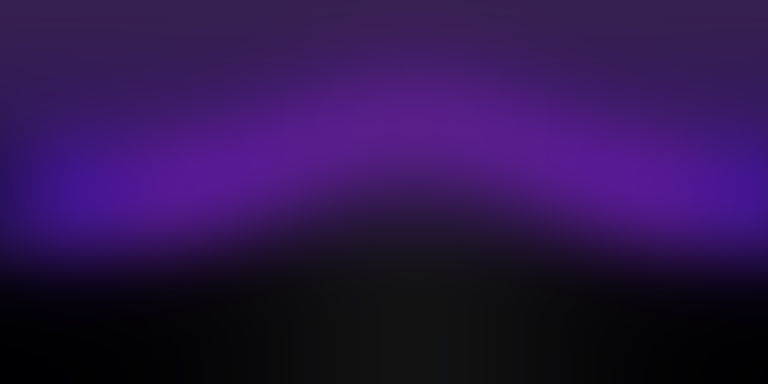
Write a WebGL 2 fragment shader that draws this background.

```glsl
#version 300 es
precision highp float;

uniform vec2 u_resolution;
out vec4 fragColor;

// Colours
const vec3 SKY_LOW = vec3(0.200, 0.108, 0.335);
const vec3 SKY_HIGH = vec3(0.212, 0.125, 0.312);
const vec3 FLOOR_GREY = vec3(0.070, 0.071, 0.075);
const vec3 FLOOR_BLACK = vec3(0.0, 0.0, 0.006);
const vec3 BAND_PLUM = vec3(0.345, 0.120, 0.535);
const vec3 BAND_VIOLET = vec3(0.345, 0.100, 0.580);
const vec3 BAND_INDIGO = vec3(0.260, 0.080, 0.570);
const vec3 BAND_DUSK = vec3(0.100, 0.050, 0.250);

// Layout, as fractions of the canvas
const float ARCH_X = 0.54;         // centre of the arch
const float ARCH_SPREAD = 0.055;   // squared width of its bell curve
const float RIDGE_BASE = 0.495;    // band height far from the centre
const float RIDGE_RISE = 0.175;    // extra height at the centre
const float GLOW_WIDTH = 0.13;     // softness of the band
const float FADE_TOP = 0.05;       // sky begins this far above the ridge
const float FADE_SIDE = 0.28;      // depth of the fade at the sides
const float FADE_CENTRE = 0.45;    // depth of the fade under the arch

// Band hue, cooling and dimming with distance from the arch centre
vec3 bandColour(float dist) {
    vec3 colour = mix(BAND_PLUM, BAND_VIOLET, smoothstep(0.0, 0.30, dist));
    colour = mix(colour, BAND_INDIGO, smoothstep(0.28, 0.47, dist));
    return mix(colour, BAND_DUSK, smoothstep(0.42, 0.62, dist));
}

void main() {
    vec2 uv = gl_FragCoord.xy / u_resolution;
    float dist = abs(uv.x - ARCH_X);
    float arch = exp(-dist * dist / ARCH_SPREAD);

    // Signed height above the curved ridge
    float height = uv.y - (RIDGE_BASE + RIDGE_RISE * arch);

    // Dark floor fading up into the sky
    vec3 sky = mix(SKY_LOW, SKY_HIGH, smoothstep(0.75, 1.0, uv.y));
    vec3 ground = mix(FLOOR_BLACK, FLOOR_GREY, arch);
    float fadeDepth = mix(FADE_SIDE, FADE_CENTRE, arch);
    vec3 colour = mix(ground, sky, smoothstep(-fadeDepth, FADE_TOP, height));

    // Soft glowing band along the ridge
    float falloff = height / GLOW_WIDTH;
    float glow = exp(-0.5 * falloff * falloff);
    colour = mix(colour, bandColour(dist), glow);

    fragColor = vec4(colour, 1.0);
}
```
